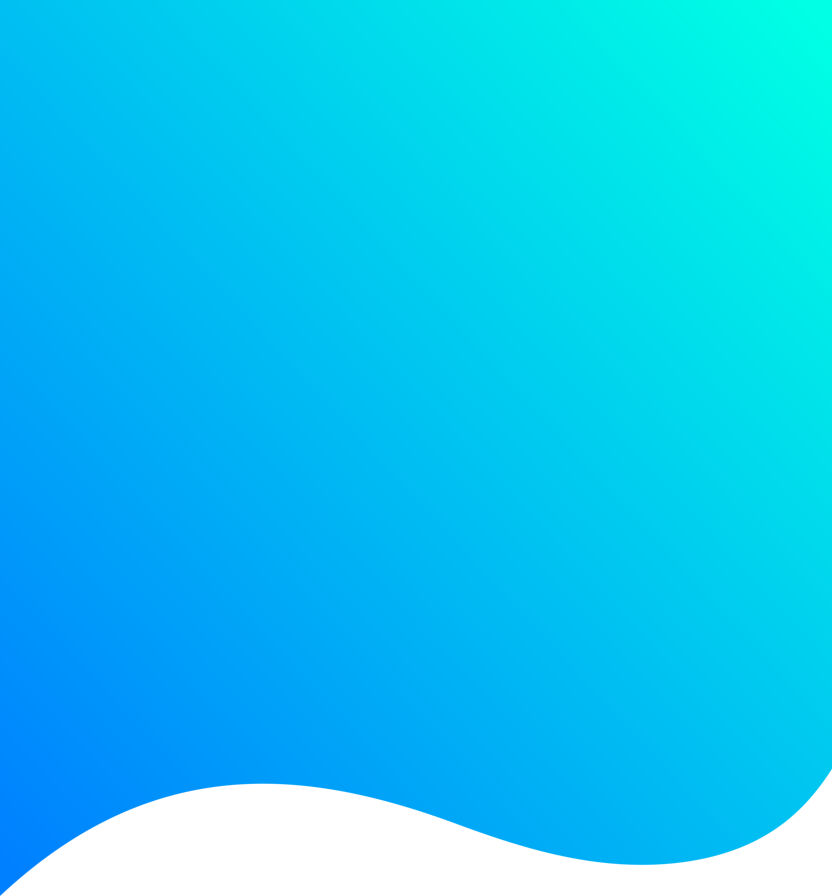
A Shadertoy shader for this background:

```glsl
// Diagonal blue to aqua gradient above a smooth white wave along the bottom.

// Cubic through heights a and b with end slopes ma and mb, s in 0..1
float hermite(float a, float b, float ma, float mb, float s) {
    float r = 1.0 - s;
    return mix(a, b, s * s * (3.0 - 2.0 * s)) + s * r * (r * ma - s * mb);
}

// Height of the wave: a broad crest, then a trough rising steeply at the right
float waveHeight(float x) {
    const float joinX = 0.548;
    const float joinY = 0.0807;
    if (x < joinX) return hermite(0.0, joinY, 0.477, -0.188, x / joinX);
    float s = (x - joinX) / (1.0 - joinX);
    float endSlope = 0.444 + 0.218 * s * s * s * s;
    return hermite(joinY, 0.142, -0.155, endSlope, s);
}

void mainImage(out vec4 fragColor, in vec2 fragCoord) {
    vec2 uv = fragCoord / iResolution.xy;

    // Gradient from the lower left corner to the upper right
    float t = clamp((0.5 * (uv.x + uv.y) - 0.02) / 0.96, 0.0, 1.0);
    vec3 sky = mix(vec3(0.0, 0.5, 1.0), vec3(0.0, 1.0, 0.895), t);

    // White wave with an edge about one pixel wide across its slope
    float pixel = 1.0 / iResolution.y;
    float slope = (waveHeight(uv.x + 0.001) - waveHeight(uv.x - 0.001)) / 0.002;
    slope *= iResolution.y / iResolution.x;
    float dist = (uv.y - waveHeight(uv.x)) / sqrt(1.0 + slope * slope);
    float cover = smoothstep(-0.8 * pixel, 0.8 * pixel, dist);

    fragColor = vec4(mix(vec3(1.0), sky, cover), 1.0);
}
```
